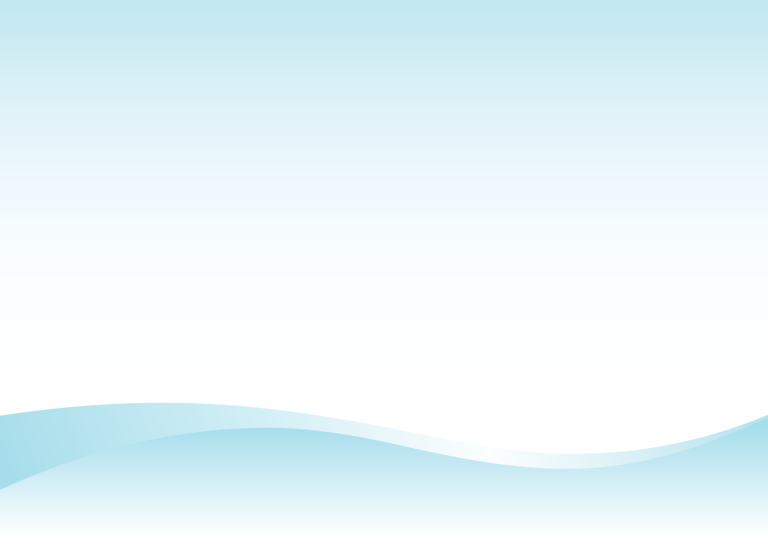
Reproduce this background procedurally as a Shadertoy shader.

```glsl
// Pale aqua sky fading to white above a translucent ribbon and a soft blue wave.
#define SKY_TOP     vec3(0.770, 0.910, 0.945)
#define SKY_UPPER   vec3(0.870, 0.950, 0.970)
#define SKY_MIDDLE  vec3(0.935, 0.970, 0.996)
#define SKY_LOWER   vec3(0.970, 0.992, 0.996)
#define RIBBON_DEEP vec3(0.660, 0.870, 0.922)
#define RIBBON_PALE vec3(0.830, 0.940, 0.965)
#define WAVE_CREST  vec3(0.645, 0.865, 0.922)
#define WAVE_FLOOR  0.012
#define WAVE_TOP    0.222

const vec3 WHITE = vec3(1.0);

// Linear ramp from 0 to 1 between two positions
float ramp(float start, float end, float x) {
    return clamp((x - start) / (end - start), 0.0, 1.0);
}

// Cubic between two knots, each holding position, height and slope
float hermite(vec3 a, vec3 b, float x) {
    float span = b.x - a.x;
    float t = (x - a.x) / span;
    float s = 1.0 - t;
    return s * s * ((1.0 + 2.0 * t) * a.y + t * span * a.z)
         + t * t * ((1.0 + 2.0 * s) * b.y - s * span * b.z);
}

// Smooth edge through five knots
float edgeHeight(vec3 left, vec3 crest, vec3 bend, vec3 trough, vec3 right, float x) {
    if (x < crest.x)  return hermite(left, crest, x);
    if (x < bend.x)   return hermite(crest, bend, x);
    if (x < trough.x) return hermite(bend, trough, x);
    return hermite(trough, right, x);
}

float ribbonEdge(float x) {
    return edgeHeight(vec3(0.0, 0.2357, 0.22), vec3(0.215, 0.2597, 0.0),
                      vec3(0.53, 0.2072, -0.283), vec3(0.745, 0.1657, 0.0),
                      vec3(1.0, 0.2376, 0.59), x);
}

float waveEdge(float x) {
    return edgeHeight(vec3(0.0, 0.0994, 0.65), vec3(0.348, 0.2136, 0.0),
                      vec3(0.53, 0.1786, -0.32), vec3(0.74, 0.1381, 0.0),
                      vec3(1.0, 0.2320, 0.65), x);
}

// Vertical sky fade, measured downward from the top
vec3 skyColor(float depth) {
    vec3 color = mix(SKY_TOP, SKY_UPPER, ramp(0.02, 0.19, depth));
    color = mix(color, SKY_MIDDLE, ramp(0.19, 0.33, depth));
    color = mix(color, SKY_LOWER, ramp(0.33, 0.44, depth));
    return mix(color, WHITE, ramp(0.44, 0.70, depth));
}

// Ribbon fades to white past its centre, then deepens to the right
vec3 ribbonColor(vec2 uv) {
    float along = uv.x + 0.25 * (uv.y - 0.2);
    vec3 color = mix(RIBBON_DEEP, RIBBON_PALE, ramp(0.0, 0.36, along));
    color = mix(color, WHITE, 0.92 * ramp(0.36, 0.63, along));
    return mix(color, RIBBON_DEEP, 0.85 * ramp(0.63, 1.0, along));
}

// Coverage below an edge, softened over about one pixel
float below(float edge, float y) {
    float soft = 0.8 / iResolution.y;
    return 1.0 - smoothstep(edge - soft, edge + soft, y);
}

void mainImage(out vec4 fragColor, in vec2 fragCoord) {
    vec2 uv = fragCoord / iResolution.xy;

    // Layers from back to front
    vec3 color = skyColor(1.0 - uv.y);
    color = mix(color, ribbonColor(uv), below(ribbonEdge(uv.x), uv.y));
    vec3 wave = mix(WHITE, WAVE_CREST, ramp(WAVE_FLOOR, WAVE_TOP, uv.y));
    color = mix(color, wave, below(waveEdge(uv.x), uv.y));

    fragColor = vec4(color, 1.0);
}
```
